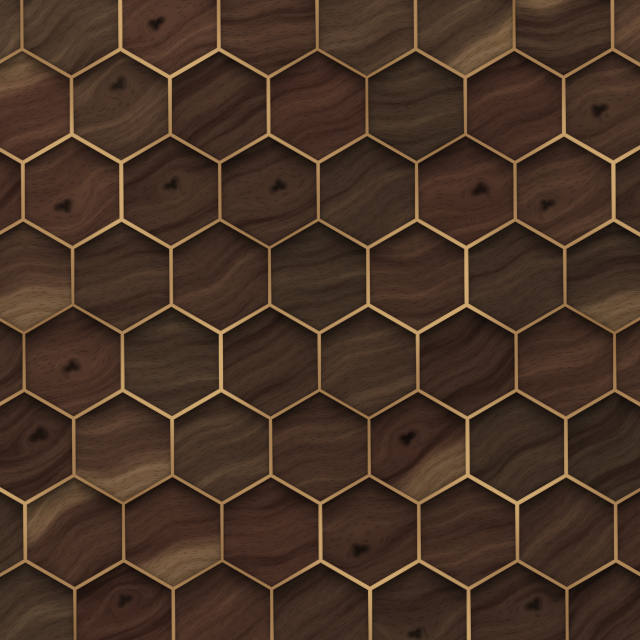
Give the GLSL for this pattern, as a WebGL 2 fragment shader.

```glsl
#version 300 es
precision highp float;
// Dark walnut hexagon tiles set in thin brass strips, pointed end up.
// A hexagonal lattice gives each tile its own grain, tint, knot and pale sapwood;
// the strips cast a soft shadow from the upper edges of each tile.

#define TILE_WIDTH 0.1538
#define FIRST_CENTER vec2(0.1888, 0.8346)
#define LATTICE_SHEAR 0.0065
#define STRIP_HALF_WIDTH 0.0185
#define SHADOW_DEPTH 0.66
#define SHADOW_REACH 0.11
#define KNOT_SHARE 0.32
#define SAPWOOD_SHARE 0.22

uniform vec2 u_resolution;
out vec4 fragColor;

const vec3 WALNUT_DARK = vec3(0.17, 0.11, 0.085);
const vec3 WALNUT_MID = vec3(0.27, 0.195, 0.15);
const vec3 WALNUT_LIGHT = vec3(0.36, 0.27, 0.20);
const vec3 SAPWOOD = vec3(0.50, 0.39, 0.27);
const vec3 BRASS_DIM = vec3(0.49, 0.35, 0.21);
const vec3 BRASS_MID = vec3(0.64, 0.49, 0.32);
const vec3 BRASS_BRIGHT = vec3(0.81, 0.66, 0.44);

vec2 hash2(vec2 p) {
    vec2 k = vec2(dot(p, vec2(127.1, 311.7)), dot(p, vec2(269.5, 183.3)));
    return fract(sin(k) * 43758.55);
}

// Layered, warped sines, about -1 to 1
float waves(vec2 v) {
    float sum = 0.0, amp = 0.55;
    for (int i = 0; i < 3; i++) {
        v += 0.7 * sin(v.yx * 0.8 + float(i));
        sum += amp * sin(v.y + 0.6 * sin(v.x));
        v = mat2(0.96, 0.28, -0.28, 0.96) * v * 1.7 + 2.3;
        amp *= 0.6;
    }
    return sum;
}

// Cellular noise: distance to the nearest scattered point
float cellular(vec2 p) {
    vec2 cell = floor(p);
    float nearest = 2.0;
    for (int y = -1; y <= 1; y++)
        for (int x = -1; x <= 1; x++) {
            vec2 c = cell + vec2(x, y);
            nearest = min(nearest, distance(p, c + hash2(c)));
        }
    return nearest;
}

// Center of the nearest hexagon of unit width
vec2 hexCenter(vec2 p) {
    vec2 period = vec2(1.0, 1.7320508);
    vec2 a = floor(p / period + 0.5) * period;
    vec2 b = (floor(p / period) + 0.5) * period;
    return distance(p, a) < distance(p, b) ? a : b;
}

vec3 walnut(vec2 p, vec2 id) {
    vec2 look = hash2(id + 3.1), trait = hash2(id + 17.7), place = hash2(id + 41.3);
    vec2 seed = 40.0 * look;

    // Grain runs up to the right at a slightly different angle in each tile
    float angle = mix(0.2, 0.72, place.x);
    vec2 q = mat2(cos(angle), -sin(angle), sin(angle), cos(angle)) * p;
    float bend = q.y + 0.035 * sin(q.x * 4.0 + seed.x) + 0.02 * sin(q.x * 9.0 + seed.y);

    // Grain curls into rings around a knot
    float hasKnot = step(trait.x, KNOT_SHARE);
    vec2 toKnot = q - (place.yx - 0.5) * 0.45;
    float r = length(toKnot * vec2(0.65, 1.0)) + 0.012 * sin(3.0 * atan(toKnot.y, toKnot.x) + seed.y);
    float across = mix(bend, r, hasKnot * exp(-18.0 * r * r));

    float figure = waves(vec2(q.x * 2.4, across * 13.0) + seed);
    float fibre = waves(vec2(q.x * 5.0, across * 46.0) + seed.yx);
    float pores = smoothstep(0.32, 0.05, cellular(vec2(q.x * 7.0, across * 42.0) + seed));

    float tone = 0.5 + 0.22 * figure + 0.13 * fibre + 0.34 * (look.x - 0.5);
    vec3 wood = mix(WALNUT_DARK, WALNUT_MID, smoothstep(0.0, 0.55, tone));
    wood = mix(wood, WALNUT_LIGHT, smoothstep(0.5, 1.0, tone));
    wood *= mix(vec3(0.97, 1.02, 1.0), vec3(1.06, 0.95, 0.96), look.y);

    // Pale sapwood band along one side of the grain
    float side = place.y < 0.7 ? -1.0 : 1.0;
    float band = smoothstep(0.1, 0.34, side * bend + 0.05 * figure);
    wood = mix(wood, SAPWOOD + 0.04 * fibre, 0.75 * band * step(1.0 - SAPWOOD_SHARE, trait.y));

    wood *= 1.0 - 0.16 * pores;
    return wood * (1.0 - 0.6 * hasKnot * smoothstep(0.085, 0.015, r));
}

void main() {
    vec2 uv = gl_FragCoord.xy / u_resolution.y;
    vec2 p = uv - FIRST_CENTER;
    p.x += LATTICE_SHEAR * p.y;
    p /= TILE_WIDTH;
    float pixel = 1.0 / (TILE_WIDTH * u_resolution.y);

    vec2 center = hexCenter(p);
    vec2 id = floor(center / vec2(0.5, 0.8660254) + 0.5);
    vec2 local = p - center;
    vec2 slant = vec2(0.5, 0.8660254);
    float edge = 0.5 - max(abs(local.x), dot(abs(local), slant));
    float upperEdge = 0.5 - dot(vec2(abs(local.x), local.y), slant);

    // Tile with shadows below its upper edges and beside every strip
    float shadow = SHADOW_DEPTH * exp(-pow(upperEdge / SHADOW_REACH, 1.3));
    shadow = max(shadow, 0.42 * exp(-edge / 0.03));
    vec3 color = walnut(local, id) * (1.0 - shadow);
    color *= 0.97 + 0.18 * smoothstep(0.75, 1.0, uv.y) + 0.05 * sin(uv.x * 5.0 + 1.0);

    // Brass strip: uneven width, drifting shine, rounded profile
    float drift = sin(p.x * 1.7 + 1.2 * sin(p.y * 1.3)) * sin(p.y * 1.9 + p.x * 0.6);
    float halfWidth = STRIP_HALF_WIDTH * (1.0 + 0.2 * drift);
    float shine = 0.5 + 0.32 * drift + 0.25 * (0.5 - distance(uv, vec2(0.45, 0.52)));
    shine += 0.18 * (1.0 - edge / halfWidth) - 0.09;
    vec3 brass = mix(BRASS_DIM, BRASS_MID, smoothstep(0.0, 0.5, shine));
    brass = mix(brass, BRASS_BRIGHT, smoothstep(0.45, 0.9, shine));
    color = mix(color, brass, 1.0 - smoothstep(-0.7, 0.7, (edge - halfWidth) / pixel));

    fragColor = vec4(color, 1.0);
}
```
